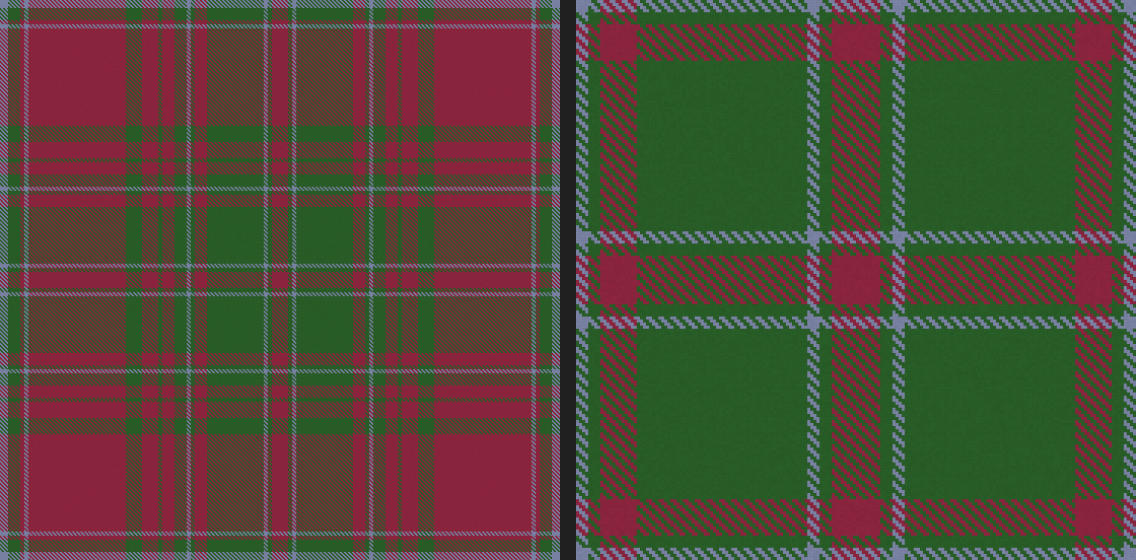
Left, the full canvas; right, a detail of the centre.
A WebGL 1 fragment shader for this pattern:

```glsl
precision highp float;
// Woven tartan: one mirrored sett of red, green and pale blue in a 2/2 twill.

uniform vec2 u_resolution;

#define SETT_THREADS 552.0
#define TWILL_PERIOD 4.0
#define RED vec3(0.54, 0.14, 0.24)
#define GREEN vec3(0.155, 0.36, 0.15)
#define BLUE vec3(0.47, 0.50, 0.63)
#define YARN_VARIATION 0.05
#define YARN_ROUNDNESS 0.06
#define SAMPLES 4

float hash(vec2 p) {
  return fract(sin(dot(p, vec2(127.1, 311.7))) * 43758.5453);
}

// 1 inside [from, to), 0 outside
float band(float t, float from, float to) {
  return step(from, t) - step(to, t);
}

// Yarn colour by thread number, mirrored about the central red stripe
vec3 yarnColor(float thread) {
  float t = abs(thread + 0.5);
  float red = band(t, 0.0, 8.0) + band(t, 72.0, 84.0) + band(t, 104.0, 116.0)
            + band(t, 120.0, 136.0) + band(t, 152.0, 256.0);
  float blue = band(t, 12.0, 16.0) + band(t, 88.0, 92.0)
             + band(t, 248.0, 252.0) + band(t, 268.0, 277.0);
  return mix(mix(GREEN, RED, red), BLUE, blue);
}

// Choose warp or weft along the twill diagonal, then shade the yarn
vec3 weave(vec2 position) {
  vec2 thread = floor(position);
  vec2 across = fract(position) - 0.5;
  float warp = step(mod(thread.x + thread.y, TWILL_PERIOD), 0.5 * TWILL_PERIOD - 0.5);
  vec3 color = yarnColor(mix(thread.y, thread.x, warp));
  float offset = mix(across.y, across.x, warp);
  float shade = 1.0 + YARN_ROUNDNESS * (0.33 - 4.0 * offset * offset);
  shade += YARN_VARIATION * (hash(thread) - 0.5);
  return color * shade;
}

void main() {
  // Average a grid of samples over the pixel so fine threads stay smooth
  vec3 sum = vec3(0.0);
  for (int j = 0; j < SAMPLES; j++) {
    for (int i = 0; i < SAMPLES; i++) {
      vec2 jitter = (vec2(float(i), float(j)) + 0.5) / float(SAMPLES) - 0.5;
      vec2 uv = (gl_FragCoord.xy + jitter) / u_resolution;
      sum += weave((uv - 0.5) * SETT_THREADS);
    }
  }
  gl_FragColor = vec4(sum / float(SAMPLES * SAMPLES), 1.0);
}
```
